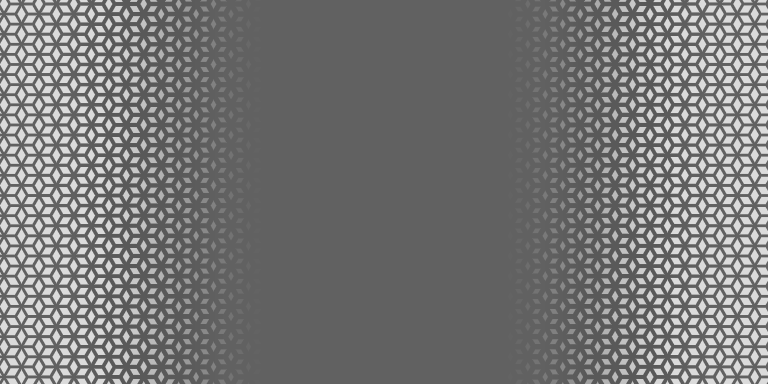
Write a Shadertoy shader that draws this background.

```glsl
#define CELL 0.0525               // star spacing, in canvas heights
#define STAR vec2(0.6016, 0.9896) // one star centre, in canvas heights
#define FADE_START 0.28           // 0 at the middle, 1 at the side edges
#define FADE_END 0.77
#define GAP_WIDE 0.145            // inset of tiles near the middle
#define GAP_THIN 0.068            // inset of tiles at the side edges
#define BASE_GREY 0.380
#define GROOVE_GREY 0.348
#define TILE_GREY 0.860

const float ROW = 0.8660254; // column pitch of the triangular lattice

mat2 rotation(float angle) {
    float c = cos(angle), s = sin(angle);
    return mat2(c, s, -s, c);
}

// Centre of the upright rhombus nearest to p
vec2 nearestRhombus(vec2 p) {
    float column = round(p.x / ROW);
    float shift = 0.5 + 0.5 * column;
    return vec2(column * ROW, round(p.y - shift) + shift);
}

// Signed distance to a rhombus of unit height and 60 degree tips
float rhombusDistance(vec2 p) {
    return dot(abs(p), vec2(ROW, 0.5)) - 0.25;
}

// Distance from the vertical middle line, 1 at either side
float sideAmount(float x, float aspect) {
    return abs(2.0 * x / aspect - 1.0);
}

void mainImage(out vec4 fragColor, in vec2 fragCoord) {
    float aspect = iResolution.x / iResolution.y;
    vec2 position = fragCoord / iResolution.y;
    vec2 p = (position - STAR) / CELL;
    float pixel = 1.0 / (iResolution.y * CELL);

    // Grooves darken slightly halfway through the fade
    float side = sideAmount(position.x, aspect);
    float groove = smoothstep(0.40, 0.55, side) * (1.0 - smoothstep(0.68, 0.85, side));
    float grey = mix(BASE_GREY, GROOVE_GREY, groove);

    // Three orientations of rhombus fill the plane
    for (int i = 0; i < 3; i++) {
        mat2 turn = rotation(float(i) * radians(60.0));
        vec2 local = turn * p;
        vec2 centre = nearestRhombus(local);

        // Each tile takes its size and tone from its own centre
        float centreX = STAR.x + CELL * (transpose(turn) * centre).x;
        float tileSide = sideAmount(centreX, aspect);
        float inset = mix(GAP_WIDE, GAP_THIN, smoothstep(0.20, 1.05, tileSide));
        float tone = mix(BASE_GREY, TILE_GREY, smoothstep(FADE_START, FADE_END, tileSide));

        float edge = rhombusDistance(local - centre) + inset;
        float cover = clamp(0.5 - edge / pixel, 0.0, 1.0);
        cover *= smoothstep(FADE_START, FADE_START + 0.08, tileSide);
        grey = mix(grey, tone, cover);
    }

    fragColor = vec4(vec3(grey), 1.0);
}
```
